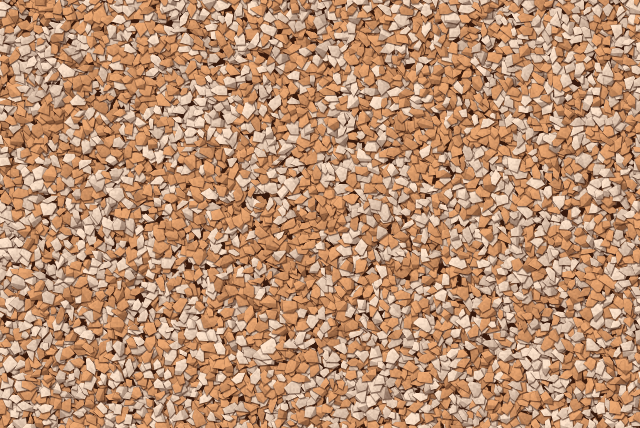
Write a WebGL 1 fragment shader that draws this texture.

```glsl
precision highp float;
// Bed of crushed terracotta and cream granules: layered angular chips with soft shadows.

uniform vec2 u_resolution;

#define CELLS 42.0          // grain cells per canvas height
#define LAYERS 3
#define EDGES 5
#define CREAM_SHARE 0.46
#define SHADOW 0.62
#define SHADOW_WIDTH 0.17
#define SIDE_SHADE 0.20     // darkening of the broken side face
#define TERRACOTTA vec3(0.86, 0.61, 0.415)
#define CREAM vec3(0.925, 0.82, 0.73)
#define GAP vec3(0.22, 0.10, 0.05)

const float TAU = 6.2831853;
const vec2 LIGHT_DIR = vec2(-0.6, 0.8);

float hash(vec2 p, float salt) {
  vec3 q = fract(vec3(p, salt) * vec3(0.1031, 0.1030, 0.0973));
  q += dot(q, q.yzx + 33.33);
  return fract((q.x + q.y) * q.z);
}

float noise(vec2 p, float salt) {
  vec2 i = floor(p), f = fract(p);
  f = f * f * (3.0 - 2.0 * f);
  return mix(mix(hash(i, salt), hash(i + vec2(1.0, 0.0), salt), f.x),
             mix(hash(i + vec2(0.0, 1.0), salt), hash(i + 1.0, salt), f.x), f.y);
}

vec2 direction(float turn) {
  return vec2(cos(turn * TAU), sin(turn * TAU));
}

// Distance to an irregular, stretched convex chip
float chip(vec2 p, vec2 id, float salt, float size) {
  vec2 axis = direction(hash(id, salt + 1.0));
  float stretch = mix(1.0, 1.65, hash(id, salt + 2.0));
  vec2 q = vec2(dot(p, axis) * 0.9, dot(p, vec2(-axis.y, axis.x)) * stretch);
  float d = length(p) - 0.92;
  for (int i = 0; i < EDGES; i++) {
    float k = float(i);
    float turn = (k + 0.75 * (hash(id, salt + 10.0 + k) - 0.5)) / float(EDGES);
    float reach = size * mix(0.62, 1.2, hash(id, salt + 20.0 + k));
    d = max(d, dot(q, direction(turn)) - reach);
  }
  return d;
}

// Colour of one chip: tilted top face, one side face and a rough surface
vec3 chipColor(vec2 p, vec2 id, float salt, float size, float pixel, float grit) {
  float clump = noise(id * 0.16, 90.0) - 0.5;
  float isCream = step(hash(id, salt + 3.0), CREAM_SHARE + 0.35 * clump);
  vec3 base = mix(TERRACOTTA, CREAM, isCream);

  float light = mix(0.83, 1.07, sqrt(hash(id, salt + 4.0)));
  light += 0.07 * dot(p, LIGHT_DIR) / size;

  vec2 faceDir = direction(hash(id, salt + 5.0));
  float crease = dot(p, faceDir) - size * mix(0.15, 0.75, hash(id, salt + 6.0));
  float side = clamp(0.5 + crease / pixel, 0.0, 1.0);
  light += side * SIDE_SHADE * (dot(faceDir, LIGHT_DIR) - 0.65);

  light = min(light + 0.14 * (grit - 0.5), 1.1);
  return mix(GAP, base, light);
}

void main() {
  vec2 uv = gl_FragCoord.xy / u_resolution.y;
  float pixel = CELLS / u_resolution.y;
  float grit = noise(uv * CELLS * 6.0, 70.0);
  vec3 color = GAP;

  // Paint layers from the bottom up; each chip shades what lies beneath it
  for (int layer = 0; layer < LAYERS; layer++) {
    float level = float(layer);
    float salt = 100.0 * (level + 1.0);
    vec2 grid = uv * CELLS + vec2(0.37, 0.61) * level + 20.0;
    vec2 home = floor(grid);
    float depthLight = mix(0.86, 1.0, level / float(LAYERS - 1));

    for (int y = -1; y <= 1; y++) {
      for (int x = -1; x <= 1; x++) {
        vec2 id = home + vec2(float(x), float(y));
        vec2 jitter = vec2(hash(id, salt + 7.0), hash(id, salt + 8.0));
        vec2 p = grid - id - mix(vec2(0.1), vec2(0.9), jitter);
        if (dot(p, p) > 1.2) continue;

        float size = mix(0.38, 0.68, hash(id, salt + 9.0));
        float shadowDist = chip(p + LIGHT_DIR * 0.08, id, salt, size);
        float shadow = 1.0 - smoothstep(-0.04, SHADOW_WIDTH, shadowDist);
        color = mix(color, GAP, SHADOW * shadow);

        float cover = clamp(0.5 - chip(p, id, salt, size) / pixel, 0.0, 1.0);
        vec3 face = chipColor(p, id, salt, size, pixel, grit);
        color = mix(color, mix(GAP, face, depthLight), cover);
      }
    }
  }
  gl_FragColor = vec4(color, 1.0);
}
```
